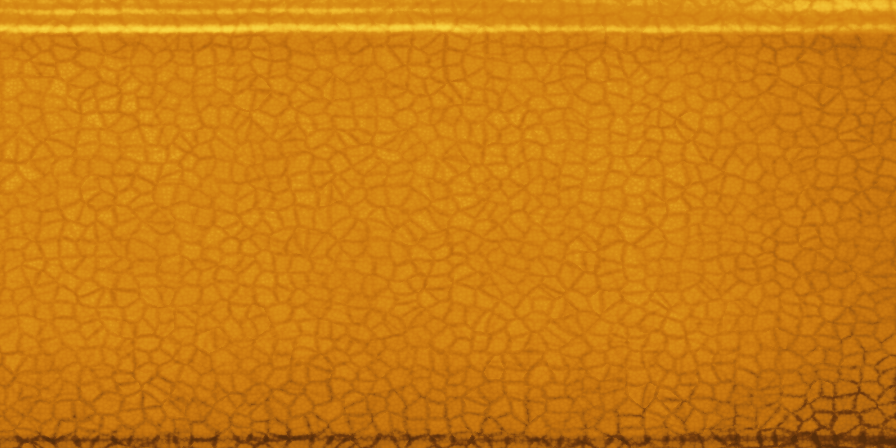
Give the GLSL for this texture, as a WebGL 1 fragment shader.

```glsl
precision highp float;
// Amber pebbled leather panel with a glossy folded top edge and a dark lower seam.
uniform vec2 u_resolution;

// Leather tones, dark to light
const vec3 SEAM_BROWN = vec3(0.46, 0.24, 0.05);
const vec3 SHADE_BROWN = vec3(0.66, 0.38, 0.06);
const vec3 CREASE_ORANGE = vec3(0.75, 0.435, 0.055);
const vec3 BODY_ORANGE = vec3(0.81, 0.49, 0.07);
const vec3 PEBBLE_AMBER = vec3(0.845, 0.555, 0.09);
const vec3 GLOSS_GOLD = vec3(0.93, 0.71, 0.17);
const vec3 GLINT_YELLOW = vec3(0.97, 0.83, 0.26);

const vec2 PEBBLE_FREQ = vec2(23.0, 28.0);  // pebbles per canvas height
const vec2 FOLD_FREQ = vec2(11.0, 17.0);    // long creases
const vec2 PORE_FREQ = vec2(100.0, 115.0);  // fine grain
const float BASE_TONE = 3.2;
const float PEBBLE_DEPTH = 1.15;
const float FOLD_DEPTH = 0.45;
const float PORE_DEPTH = 0.75;
const float FOLD_EDGE = 0.925;              // height where the glossy fold starts
const float GLOSS_LINE = 0.936;
const float SEAM_LINE = 0.02;

vec2 hash2(vec2 p) {
  vec3 q = fract(p.xyx * vec3(0.1031, 0.1030, 0.0973));
  q += dot(q, q.yzx + 33.33);
  return fract((q.xx + q.yz) * q.zy);
}

// Cellular noise: x = distance to cell border, y = distance to centre, z = cell id
vec3 cellular(vec2 p) {
  vec2 cell = floor(p);
  vec2 nearest = vec2(8.0);
  vec2 second = vec2(8.0);
  float id = 0.0;
  for (int j = -1; j <= 1; j++) {
    for (int i = -1; i <= 1; i++) {
      vec2 corner = cell + vec2(float(i), float(j));
      vec2 h = hash2(corner + 50.0);
      vec2 d = corner + 0.1 + 0.8 * h - p;
      if (dot(d, d) < dot(nearest, nearest)) {
        second = nearest;
        nearest = d;
        id = h.x;
      } else if (dot(d, d) < dot(second, second)) {
        second = d;
      }
    }
  }
  float border = dot(0.5 * (nearest + second), normalize(second - nearest));
  return vec3(border, length(nearest), id);
}

// Slow layered sines, about -1 to 1
float drift(vec2 p) {
  return 0.5 * sin(p.x * 5.1 + 1.7 * sin(p.y * 4.3))
       + 0.3 * sin(p.y * 9.7 - p.x * 6.1 + 1.3)
       + 0.2 * sin(p.x * 17.0 + p.y * 13.0 + 2.1);
}

float band(float y, float centre, float width) {
  float d = (y - centre) / width;
  return exp(-d * d);
}

vec3 leatherRamp(float tone) {
  vec3 c = mix(SEAM_BROWN * 0.75, SEAM_BROWN, clamp(tone + 1.0, 0.0, 1.0));
  c = mix(c, SHADE_BROWN, clamp(tone, 0.0, 1.0));
  c = mix(c, CREASE_ORANGE, clamp(tone - 1.0, 0.0, 1.0));
  c = mix(c, BODY_ORANGE, clamp(tone - 2.0, 0.0, 1.0));
  c = mix(c, PEBBLE_AMBER, clamp(tone - 3.0, 0.0, 1.0));
  c = mix(c, GLOSS_GOLD, clamp(tone - 4.0, 0.0, 1.0));
  return mix(c, GLINT_YELLOW, clamp(tone - 5.0, 0.0, 1.0));
}

// Broad light: bright middle, darker right side and lower edge
float panelLight(vec2 uv, vec2 p) {
  float tone = BASE_TONE + 0.15 * drift(p * 0.8);
  tone += 0.3 * band(uv.y, 0.68, 0.25);
  tone -= 1.15 * smoothstep(0.7, 1.02, uv.x);
  tone -= 1.3 * (1.0 - smoothstep(0.0, 0.32, uv.y));
  tone -= 0.5 * band(uv.y, 0.9, 0.022) * (0.7 + 0.3 * sin(uv.x * 9.0));
  return tone;
}

// Soft streaks along the folded top edge
float foldLight(vec2 uv, vec2 p) {
  float y = uv.y + 0.002 * sin(uv.x * 11.0) + 0.001 * sin(uv.x * 37.0);
  float tone = 3.5 + 0.25 * drift(p * vec2(2.0, 9.0));
  tone += (2.3 - 1.1 * smoothstep(0.25, 0.9, uv.x)) * band(y, GLOSS_LINE, 0.010);
  tone += 1.3 * (1.0 - smoothstep(0.3, 0.75, uv.x)) * band(y, 0.975, 0.008);
  tone += 1.5 * smoothstep(0.65, 0.95, uv.x) * band(y, 0.984, 0.013);
  return tone + 0.7 * smoothstep(0.985, 1.0, y);
}

void main() {
  vec2 uv = gl_FragCoord.xy / u_resolution;
  vec2 p = gl_FragCoord.xy / u_resolution.y;
  vec2 warped = p + 0.010 * vec2(drift(p * 2.3), drift(p.yx * 2.7 + 4.0));
  warped += 0.0025 * sin(p.yx * vec2(83.0, 71.0) + 3.0 * p);

  // Pebbles, long creases and pores
  vec3 pebble = cellular(warped * PEBBLE_FREQ);
  vec3 fold = cellular(warped * FOLD_FREQ + 17.0);
  vec3 pore = cellular(p * PORE_FREQ);
  float relief = PEBBLE_DEPTH * (smoothstep(0.0, 0.25, pebble.x) - 0.6);
  relief *= 0.9 + 0.3 * drift(p * 3.1 + 2.0);
  relief += 0.35 * (pebble.z - 0.5);
  relief -= FOLD_DEPTH * (1.0 - smoothstep(0.0, 0.12, fold.x));
  relief += PORE_DEPTH * (0.42 - pore.y) + 0.25 * (pore.z - 0.5);

  // Light on the panel and on the glossy fold
  float onFold = smoothstep(FOLD_EDGE - 0.008, FOLD_EDGE + 0.006, uv.y);
  float tone = mix(panelLight(uv, p), foldLight(uv, p), onFold);
  float contrast = mix(1.25, 1.0, smoothstep(0.0, 0.4, uv.y));
  tone += relief * contrast * mix(1.0, 0.55, onFold);

  // Dark seam along the bottom
  float seamY = uv.y + 0.002 * sin(uv.x * 13.0);
  tone -= 1.7 * band(seamY, SEAM_LINE, 0.010);
  tone -= 0.6 * (1.0 - smoothstep(0.0, 0.03, seamY));

  gl_FragColor = vec4(leatherRamp(tone), 1.0);
}
```
